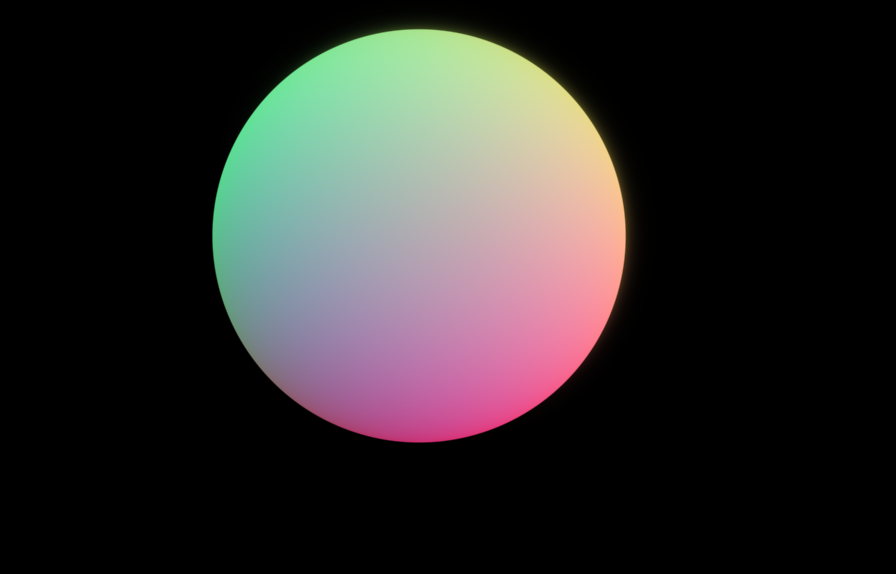
Reproduce this texture map procedurally as a Shadertoy shader.

```glsl
// A pastel sphere on black, tinted by its surface direction.
// A soft core colour blends to a saturated rim as the surface turns away,
// and a faint halo lies outside the edge on the upper right side.

const vec2 SPHERE_CENTER = vec2(0.730, 0.589);
const float SPHERE_RADIUS = 0.360;
const vec2 LIGHT_DIRECTION = vec2(0.707, 0.707);

// Muted tint of the surface that faces the viewer.
vec3 coreColor(vec2 n) {
    return vec3(0.70 + 0.27 * n.x - 0.04 * n.y,
                0.67 + 0.28 * n.y,
                0.70);
}

// Vivid tint around the edge: green, yellow, coral, then crimson.
vec3 rimColor(vec2 dir) {
    float y2 = dir.y * dir.y;
    return vec3(0.66 + 0.34 * dir.x - 0.07 * dir.y + 0.07 * y2,
                0.75 - 0.03 * dir.x + 0.36 * dir.y - 0.235 * y2,
                0.51 + 0.02 * dir.x + 0.06 * dir.y - 0.05 * y2
                     - 0.10 * dir.x * dir.y);
}

// The sphere's shading at a point of the unit disc.
vec3 sphereColor(vec2 n, vec2 dir) {
    float facing = sqrt(max(1.0 - dot(n, n), 0.0));
    float rim = pow(1.0 - facing, 1.5);
    return mix(coreColor(n), rimColor(dir), rim);
}

// Light that fades with distance from the edge and away from the lit side.
vec3 haloColor(float edgeDistance, vec2 dir) {
    float lit = smoothstep(-0.5, 0.8, dot(dir, LIGHT_DIRECTION));
    float falloff = exp(-max(edgeDistance, 0.0) / 0.011);
    return rimColor(dir) * vec3(1.0, 1.0, 0.7) * 0.32 * lit * falloff;
}

void mainImage(out vec4 fragColor, in vec2 fragCoord) {
    float pixel = 1.0 / iResolution.y;
    vec2 offset = fragCoord * pixel - SPHERE_CENTER;
    float dist = length(offset);
    vec2 dir = offset / max(dist, 0.0001);
    float edgeDistance = dist - SPHERE_RADIUS;

    // Composite the sphere over its halo with a smooth edge.
    float coverage = 1.0 - smoothstep(-pixel, pixel, edgeDistance);
    vec3 color = mix(haloColor(edgeDistance, dir),
                     sphereColor(offset / SPHERE_RADIUS, dir), coverage);
    fragColor = vec4(clamp(color, 0.0, 1.0), 1.0);
}
```
